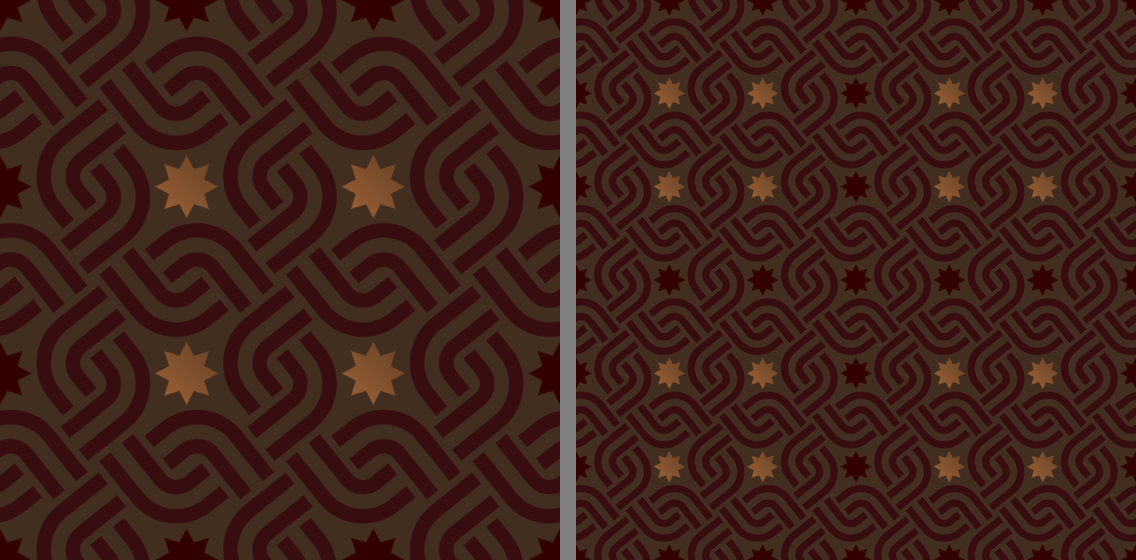
Left, the tile; right, the same tile 2 across and 2 down.
This pattern is drawn by a three.js fragment shader. Its source:

```glsl
#define REPEATS 3.0
#define BAND_RADIUS 0.1875
#define STRIPE_OFFSET 0.078
#define STRIPE_HALF 0.0388
#define LONG_LEG 0.281
#define SHORT_LEG 0.117
#define STAR_TIP 0.168
#define STAR_NOTCH 0.102
#define GROUND vec3(0.26, 0.18, 0.13)
#define STRAND vec3(0.22, 0.05, 0.06)
#define DARK_STAR vec3(0.20, 0.0, 0.0)
#define COPPER vec3(0.51, 0.32, 0.18)

varying vec2 vUv;

const float PI = 3.14159265;

// Offset from the nearest lattice point
vec2 wrapCell(vec2 p) {
  return fract(p + 0.5) - 0.5;
}

// Two parallel stripes around a quarter bend, with square ends
float bandDistance(vec2 p) {
  vec2 along = normalize(vec2(5.0, 4.0));
  vec2 v = p - vec2(0.0, 1.0 / 18.0);
  vec2 leg = vec2(dot(v, along), dot(v, vec2(along.y, -along.x)));
  float radius = length(min(leg, 0.0));
  float stripes = abs(abs(radius - BAND_RADIUS) - STRIPE_OFFSET) - STRIPE_HALF;
  return max(stripes, max(leg.x - LONG_LEG, leg.y - SHORT_LEG));
}

// Eight-pointed star, folded to half of one point
float starDistance(vec2 p) {
  float sector = PI / 4.0;
  float angle = abs(mod(atan(p.y, p.x + 1e-6) + 0.5 * sector, sector) - 0.5 * sector);
  vec2 folded = length(p) * vec2(cos(angle), sin(angle));
  vec2 tip = vec2(STAR_TIP, 0.0);
  vec2 edge = STAR_NOTCH * vec2(cos(0.5 * sector), sin(0.5 * sector)) - tip;
  return dot(folded - tip, normalize(vec2(edge.y, -edge.x)));
}

float coverage(float d, float soft) {
  return 1.0 - smoothstep(-soft, soft, d);
}

void main() {
  vec2 p = vUv * REPEATS;
  float soft = 0.9 * REPEATS * fwidth(vUv.x);

  // Interlace: the same band in four quarter turns about each star
  float strands = 1.0;
  vec2 turned = p;
  for (int i = 0; i < 4; i++) {
    strands = min(strands, bandDistance(wrapCell(turned - vec2(0.5, 0.0))));
    turned = vec2(-turned.y, turned.x);
  }
  vec3 color = mix(GROUND, STRAND, coverage(strands, soft));

  // Stars: dark along the border, copper with a diagonal sheen inside
  vec2 local = wrapCell(p);
  vec2 id = mod(floor(p + 0.5), REPEATS);
  float inner = step(0.5, min(id.x, id.y));
  vec3 copper = COPPER * (1.0 - 0.6 * (local.x + local.y));
  vec3 starColor = mix(DARK_STAR, copper, inner);
  color = mix(color, starColor, coverage(starDistance(local), soft));

  gl_FragColor = vec4(color, 1.0);
}
```
